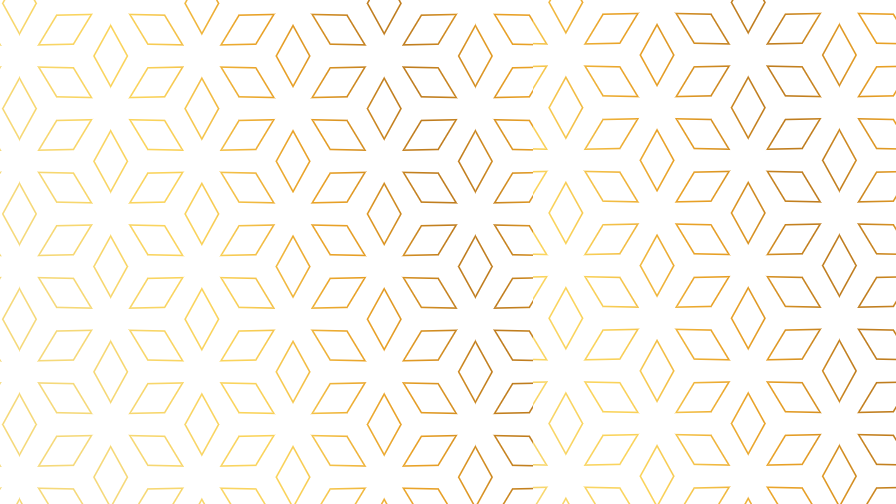
This pattern is drawn by a WebGL 1 fragment shader. Its source:

```glsl
precision highp float;

uniform vec2 u_resolution;

const float SQRT3 = 1.7320508;
const float STAR_SPACING = 0.2089;             // fraction of canvas height
const vec2 STAR_ORIGIN = vec2(0.7623, 0.680);
const vec2 RHOMB_HALF = vec2(0.159, 0.289);    // in star spacings
const float LINE_WIDTH = 0.0150;
const float SEAM_X = 1.057;                    // where the second panel begins
const float PANEL_STEP = 0.7235;               // four columns of stars
const vec2 PANEL_SHIFT = vec2(-0.0014, 0.0019);

vec2 rotate(vec2 p, float angle) {
  float c = cos(angle), s = sin(angle);
  return vec2(c * p.x - s * p.y, s * p.x + c * p.y);
}

// Distance to a rhombus outline with sharp corners
float rhombOutline(vec2 p, vec2 halfSize) {
  vec2 normal = normalize(halfSize.yx);
  return abs(dot(abs(p), normal) - halfSize.x * normal.x);
}

vec2 repeatCentered(vec2 p, vec2 cell) {
  return (fract(p / cell + 0.5) - 0.5) * cell;
}

// Upright rhombi on a triangular lattice: two interleaved rectangular grids
float rhombLattice(vec2 p, vec2 halfSize) {
  vec2 cell = vec2(SQRT3, 1.0);
  float even = rhombOutline(repeatCentered(p, cell), halfSize);
  float odd = rhombOutline(repeatCentered(p - 0.5 * cell, cell), halfSize);
  return min(even, odd);
}

// Three turned lattices meet as six-pointed stars
float starPattern(vec2 p, vec2 halfSize) {
  float d = 1.0;
  for (int i = 0; i < 3; i++) {
    vec2 q = rotate(p, float(i) * 1.0471976);
    d = min(d, rhombLattice(q - vec2(0.0, 0.5), halfSize));
  }
  return d;
}

// Slanted foil gradient: pale gold, amber, bronze band, amber again
vec3 foilColor(vec2 p) {
  vec3 pale = vec3(0.96, 0.85, 0.48);
  vec3 yellow = vec3(0.98, 0.83, 0.36);
  vec3 amber = vec3(0.91, 0.63, 0.15);
  vec3 bronze = vec3(0.75, 0.49, 0.12);
  float s = dot(p, vec2(0.94, 0.34)) - 0.34;
  vec3 color = mix(pale, yellow, smoothstep(-0.15, 0.20, s));
  color = mix(color, amber, smoothstep(0.18, 0.49, s));
  color = mix(color, bronze, smoothstep(0.46, 0.70, s));
  return mix(color, amber, smoothstep(0.72, 0.93, s));
}

void main() {
  vec2 p = gl_FragCoord.xy / u_resolution.y;
  float panel = step(SEAM_X, p.x);

  // Outlines, slightly misaligned across the panel seam
  vec2 lattice = (p - STAR_ORIGIN - panel * PANEL_SHIFT) / STAR_SPACING;
  float d = starPattern(lattice, RHOMB_HALF);
  float pixel = 1.0 / (u_resolution.y * STAR_SPACING);
  float ink = clamp(0.5 + (0.5 * LINE_WIDTH - d) / pixel, 0.0, 1.0);

  // The gradient restarts in the second panel
  vec3 foil = foilColor(p - vec2(panel * PANEL_STEP, 0.0));
  gl_FragColor = vec4(mix(vec3(1.0), foil, ink), 1.0);
}
```
